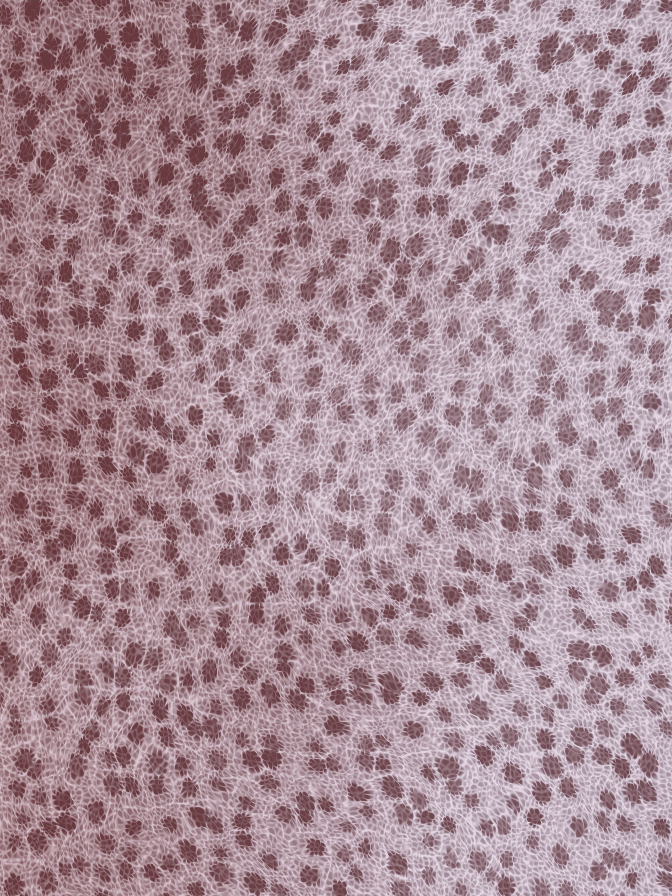
Write a Shadertoy shader that draws this texture.

```glsl
const float SPOT_CELLS = 23.0;    // pores across the canvas width
const float CREASE_CELLS = 17.0;  // long creases across the width
const float WRINKLE_CELLS = 52.0;
const float GRAIN_CELLS = 125.0;
const float SPOT_DEPTH = 0.56;
const float CREASE_GAIN = 0.30;
const float WRINKLE_GAIN = 0.22;
const float GRAIN_GAIN = 0.46;
const float BASE_TONE = 0.61;
const vec3 WARM_DARK = vec3(0.43, 0.25, 0.27);
const vec3 WARM_LIGHT = vec3(0.78, 0.67, 0.70);
const vec3 COOL_DARK = vec3(0.51, 0.42, 0.48);
const vec3 COOL_LIGHT = vec3(0.85, 0.79, 0.84);

vec2 hash2(vec2 p) {
    vec3 q = fract(vec3(p.xyx) * vec3(0.1031, 0.1030, 0.0973));
    q += dot(q, q.yzx + 33.33);
    return fract((q.xx + q.yz) * q.zy);
}

// Nearest distance, second distance and random id, with cells drawn out along dir
vec3 cellular(vec2 p, vec2 dir, float stretch) {
    vec2 cell = floor(p);
    vec3 best = vec3(9.0, 9.0, 0.0);
    for (int j = -2; j <= 2; j++) {
        for (int i = -2; i <= 2; i++) {
            vec2 c = cell + vec2(i, j);
            vec2 h = hash2(c + 71.0);
            vec2 d = c + 0.5 + 0.8 * (h - 0.5) - p;
            vec2 q = vec2(dot(d, dir) / stretch, dot(d, vec2(-dir.y, dir.x)) * stretch);
            float r = length(q);
            if (r < best.x) best = vec3(r, best.x, fract(h.x * 7.3 + h.y * 3.7));
            else best.y = min(best.y, r);
        }
    }
    return best;
}

// Broad, slow variation in -1..1
float drift(vec2 p) {
    return 0.5 * sin(p.x * 5.1 + 2.0 * sin(p.y * 3.7 + 0.6))
         + 0.5 * sin(p.y * 6.3 - 1.7 * sin(p.x * 4.3 + 1.1));
}

vec2 waver(vec2 p) {
    return 0.0040 * sin(p.yx * 43.0 + 2.0 * sin(p * 29.0))
         + 0.0016 * sin(p.yx * 117.0 + 2.0 * sin(p * 83.0 + 1.0));
}

// Direction of the folds: falling to the right below, rising to the right above
vec2 foldDirection(vec2 p) {
    float angle = mix(2.25, 0.90, smoothstep(0.30, 1.05, p.y));
    angle = mix(1.75, angle, smoothstep(0.05, 0.55, p.x));
    angle += 0.35 * drift(p * 1.3 + 2.0);
    return vec2(cos(angle), sin(angle));
}

float ridge(vec3 cells, float width) {
    return 1.0 - smoothstep(0.0, width, cells.y - cells.x);
}

void mainImage(out vec4 fragColor, in vec2 fragCoord) {
    vec2 p = fragCoord / iResolution.x;
    vec2 uv = fragCoord / iResolution.xy;
    vec2 dir = foldDirection(p);
    vec2 w = p + waver(p);
    float broad = drift(p * 1.6);

    // Fine grain and small wrinkles
    float grain = ridge(cellular(w * GRAIN_CELLS, dir, 1.25), 0.55);
    float wrinkle = ridge(cellular(w * WRINKLE_CELLS + 13.0, dir, 1.35), 0.28);

    // Dark pores with ragged edges
    vec3 pore = cellular((p + 0.6 * waver(p)) * SPOT_CELLS, dir, 1.15);
    float radius = mix(0.24, 0.38, pore.z);
    float reach = pore.x + 0.10 * (grain - 0.4);
    float spot = 1.0 - smoothstep(radius - 0.09, radius + 0.08, reach);
    float halo = 1.0 - smoothstep(0.15, 0.60, pore.x);
    float pale = smoothstep(0.45, 0.05, length((uv - vec2(0.66, 0.55)) * vec2(1.0, 1.5)));
    spot *= mix(0.65, 1.0, fract(pore.z * 5.7)) * (1.0 - 0.35 * pale);

    // Light creases between pores, and longer folds with a shaded flank
    float net = ridge(pore, 0.12);
    vec3 foldCells = cellular(w * CREASE_CELLS + 5.0, dir, 1.50);
    float fold = ridge(foldCells, 0.08);
    float flank = ridge(foldCells, 0.30) - fold;
    float foldStrength = 0.65 + 0.35 * drift(p * 2.1 + 4.0);
    float crease = max(0.75 * net, fold * foldStrength);

    // Light falls from the right, the left and upper left corner stay red
    float cool = smoothstep(-0.10, 0.95, uv.x + 0.12 * broad);
    float corner = 1.0 - smoothstep(0.0, 0.65, length(uv - vec2(0.0, 1.0)));
    cool *= 1.0 - 0.5 * corner;

    float tone = BASE_TONE + 0.12 * (cool - 0.5) + 0.04 * broad - 0.16 * corner;
    tone += GRAIN_GAIN * (grain - 0.40) * (1.0 - 0.35 * spot);
    tone += WRINKLE_GAIN * (wrinkle - 0.25) * (1.0 - 0.5 * spot);
    tone += CREASE_GAIN * crease * (1.0 - 0.6 * spot);
    tone -= 0.08 * flank * foldStrength + 0.09 * halo + SPOT_DEPTH * spot;
    tone = clamp(tone, -0.08, 1.12);

    float tint = clamp(cool * (1.0 - 0.65 * spot) + 0.25 * crease, 0.0, 1.0);
    vec3 warm = mix(WARM_DARK, WARM_LIGHT, tone);
    vec3 lilac = mix(COOL_DARK, COOL_LIGHT, tone);
    fragColor = vec4(clamp(mix(warm, lilac, tint), 0.0, 1.0), 1.0);
}
```
